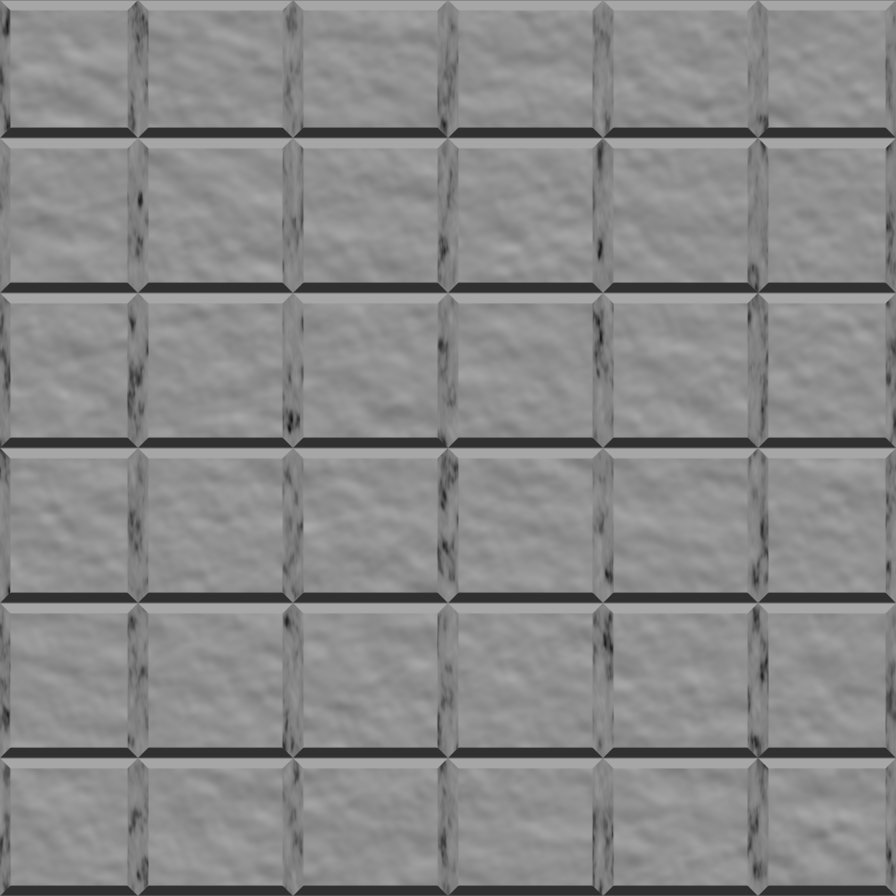
Reproduce this texture procedurally as a Shadertoy shader.

```glsl
// Grid of bevelled stone tiles, six by six, with shorter tiles along the border.
// Distances to the tile edges pick the mitred bevel facets; a noise height lit
// from above wrinkles the face, stretched noise streaks the side facets.

const float PITCH = 0.173;          // seam spacing, counted from the centre
const float BEVEL = 0.0116;         // width of each bevel facet
const vec3 FACE_COLOR = vec3(0.565);
const vec3 SIDE_COLOR = vec3(0.495);
const vec3 TOP_COLOR = vec3(0.65);
const vec3 BOTTOM_COLOR = vec3(0.19);
const vec3 SEAM_COLOR = vec3(0.42);
const vec2 FACE_GRAIN = vec2(23.0, 36.0);
const vec2 SIDE_GRAIN = vec2(115.0, 36.0);
const vec2 LIGHT_STEP = vec2(0.1, 0.4); // offset between the compared heights
const float FACE_SLANT = 0.12;      // downward tilt of the face grain
const float FACE_CONTRAST = 0.19;
const float SIDE_CONTRAST = 0.22;
const float STREAK_DEPTH = 2.2;     // extra darkening of the deepest streaks
const int OCTAVES = 3;

float hash(vec2 p) {
    return fract(sin(dot(p, vec2(127.1, 311.7))) * 43758.55);
}

float noise(vec2 p) {
    vec2 cell = floor(p);
    vec2 f = fract(p);
    f = f * f * f * (f * (f * 6.0 - 15.0) + 10.0);
    float low = mix(hash(cell), hash(cell + vec2(1.0, 0.0)), f.x);
    float high = mix(hash(cell + vec2(0.0, 1.0)), hash(cell + 1.0), f.x);
    return mix(low, high, f.y);
}

// Fractal noise centred on zero
float grain(vec2 p) {
    float sum = 0.0;
    float amplitude = 0.5;
    for (int i = 0; i < OCTAVES; i++) {
        sum += amplitude * (noise(p) - 0.5);
        p = mat2(1.9, 0.5, -0.5, 1.9) * p + 17.3;
        amplitude *= 0.55;
    }
    return sum;
}

void mainImage(out vec4 fragColor, in vec2 fragCoord) {
    vec2 uv = fragCoord / iResolution.xy;
    float pixel = 1.0 / min(iResolution.x, iResolution.y);

    // Distances to the edges of this tile, clipped to the canvas
    vec2 centred = uv - 0.5;
    vec2 index = floor(centred / PITCH);
    vec2 toLow = centred - max(index * PITCH, -0.5);
    vec2 toHigh = min((index + 1.0) * PITCH, 0.5) - centred;
    vec2 edge = min(toLow, toHigh);

    // Wrinkled face: height difference along the light direction
    vec2 p = vec2(uv.x, uv.y + FACE_SLANT * uv.x) * FACE_GRAIN;
    float relief = grain(p) - grain(p + LIGHT_STEP);
    vec3 face = FACE_COLOR + FACE_CONTRAST * relief;

    // Side facets with a few deep, dark streaks
    float streak = grain(uv * SIDE_GRAIN + 41.0);
    float dip = max(-streak, 0.0);
    vec3 side = SIDE_COLOR + SIDE_CONTRAST * streak - STREAK_DEPTH * dip * dip;

    // Plain top and bottom facets
    vec3 level = toLow.y < toHigh.y ? BOTTOM_COLOR : TOP_COLOR;
    level = mix(SEAM_COLOR, level, smoothstep(0.0, pixel, edge.y));

    // Mitre the facets at the corners, then lay the face inside them
    vec3 bevel = mix(side, level, smoothstep(-pixel, pixel, edge.x - edge.y));
    float inside = min(edge.x, edge.y) - BEVEL;
    vec3 color = mix(bevel, face, smoothstep(-pixel, pixel, inside));

    fragColor = vec4(clamp(color, 0.0, 1.0), 1.0);
}
```
